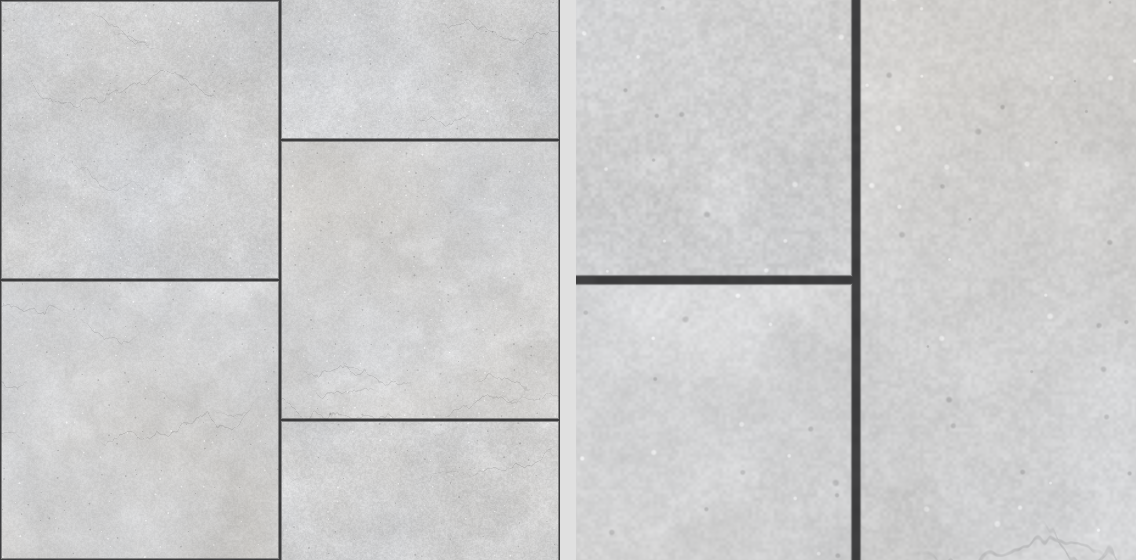
Left, the full canvas; right, a detail of the centre.
Reproduce this texture procedurally as a three.js fragment shader.

```glsl
// Large square concrete tiles in two columns, the right one shifted by half a tile,
// with thin dark joints. Each tile gets its own seed for layered noise: soft clouds,
// chalky patches, fine grain, scattered specks and faint wandering cracks.
varying vec2 vUv;

#define TILES 2.0             // tiles across and down
#define COLUMN_SHIFT 0.5      // offset of every second column, in tiles
#define JOINT_WIDTH 0.0054
#define EDGE_SOFTNESS 0.0009
#define JOINT_COLOR vec3(0.24, 0.24, 0.245)
#define SHADE_COLOR vec3(0.774, 0.773, 0.771)
#define PALE_COLOR vec3(0.846, 0.847, 0.850)
#define GRAIN_AMOUNT 0.085
#define SPECK_CELLS 32.0      // speck cells across one tile
#define CRACK_COUNT 4
#define CRACK_DEPTH 0.075

float hash(vec2 p) {
  vec3 q = fract(p.xyx * 0.1031);
  q += dot(q, q.yzx + 33.33);
  return fract((q.x + q.y) * q.z);
}

float noise(vec2 p) {
  vec2 cell = floor(p);
  vec2 f = fract(p);
  f = f * f * (3.0 - 2.0 * f);
  float low = mix(hash(cell), hash(cell + vec2(1.0, 0.0)), f.x);
  float high = mix(hash(cell + vec2(0.0, 1.0)), hash(cell + 1.0), f.x);
  return mix(low, high, f.y);
}

float fbm(vec2 p) {
  float sum = 0.0;
  float amplitude = 0.5;
  for (int i = 0; i < 6; i++) {
    sum += amplitude * noise(p);
    p = mat2(1.6, 1.2, -1.2, 1.6) * p + 17.3;
    amplitude *= 0.55;
  }
  return sum / 1.08;
}

// Sparse round specks: positive for pale grit, negative for dark pits
float specks(vec2 p, float seed) {
  vec2 grid = p * SPECK_CELLS;
  vec2 key = floor(grid) + seed;
  vec2 center = 0.2 + 0.6 * vec2(hash(key + 3.1), hash(key + 7.7));
  float radius = mix(0.05, 0.12, hash(key + 11.9));
  float dot_ = 1.0 - smoothstep(radius * 0.4, radius * 1.5, length(fract(grid) - center));
  float pick = hash(key + 19.3);
  return dot_ * (step(0.93, pick) * 0.09 - step(pick, 0.08) * 0.11);
}

// Broken hairlines that wander across the tile
float cracks(vec2 p, float seed) {
  float sum = 0.0;
  for (int i = 0; i < CRACK_COUNT; i++) {
    float key = seed + float(i) * 13.7;
    float height = hash(vec2(key, 2.3));
    float slope = (hash(vec2(key, 5.9)) - 0.5) * 0.7;
    float bend = (fbm(vec2(p.x * 5.0, key)) - 0.5) * 0.28;
    float jitter = (noise(p * 45.0 + key) - 0.5) * 0.014;
    float d = abs(p.y - height - slope * (p.x - 0.5) - bend - jitter);
    float visible = smoothstep(0.48, 0.72, noise(p * 4.5 + key));
    sum += visible * (1.0 - smoothstep(0.0006, 0.0036, d));
  }
  return min(sum, 1.0);
}

vec3 concrete(vec2 p, vec2 tile) {
  float seed = 20.0 + 41.0 * tile.x + 83.0 * tile.y;
  vec2 q = p + seed;

  // Broad clouds, with horizontally drawn chalky patches
  float cloud = fbm(q * 3.2 + 0.8 * fbm(q * 2.0 + 9.0));
  float mottling = fbm(q * 13.0);
  float tone = 0.5 + 1.5 * (cloud - 0.5) + 0.8 * (mottling - 0.5);
  float chalk = smoothstep(0.5, 0.72, fbm(q * vec2(4.0, 8.0) + 31.0));
  tone += 0.3 * chalk * smoothstep(0.35, 0.65, mottling);
  tone += 0.2 * (hash(tile + 4.7) - 0.5);
  vec3 color = mix(SHADE_COLOR, PALE_COLOR, clamp(tone, -0.25, 1.25));

  // Slight warm and cool drift
  float warmth = fbm(q * 2.3 + 57.0) - 0.5 + 0.4 * (hash(tile + 8.2) - 0.5);
  color += warmth * vec3(0.022, 0.004, -0.026);

  // Fine grain, rougher on some tiles
  float grain = 0.6 * noise(q * 230.0) + 0.4 * noise(q * 118.0 + 5.0) - 0.5;
  color += grain * GRAIN_AMOUNT * mix(0.75, 1.15, hash(tile + 2.6));

  color += specks(p, seed);
  color -= CRACK_DEPTH * cracks(p, seed);
  return color;
}

void main() {
  // Tile layout; rows wrap so the split tile continues over the border
  vec2 grid = vUv * TILES;
  float column = floor(grid.x);
  grid.y += COLUMN_SHIFT * mod(column, 2.0);
  vec2 tile = mod(vec2(column, floor(grid.y)), TILES);
  vec2 local = fract(grid);

  // Distance to the nearest joint, in canvas units
  vec2 toEdge = min(local, 1.0 - local) / TILES;
  float edge = min(toEdge.x, toEdge.y);
  float halfWidth = 0.5 * JOINT_WIDTH;
  float face = smoothstep(halfWidth - EDGE_SOFTNESS, halfWidth + EDGE_SOFTNESS, edge);

  vec3 joint = JOINT_COLOR + 0.03 * (noise(vUv * 190.0) - 0.5);
  gl_FragColor = vec4(mix(joint, concrete(local, tile), face), 1.0);
}
```
